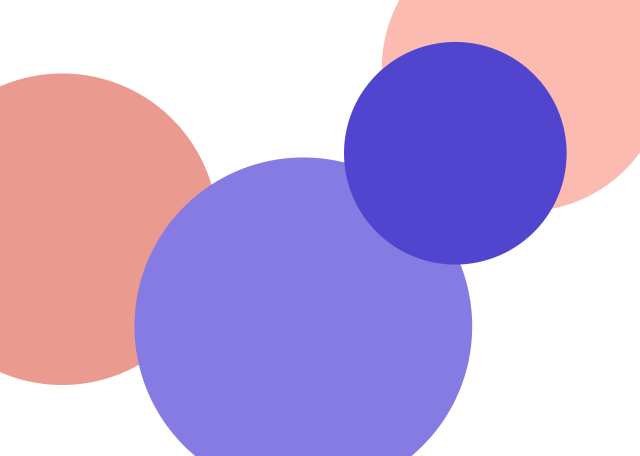
Reproduce this background procedurally as a Shadertoy shader.

```glsl
// Four flat overlapping discs on a white ground.
// Each disc is a circle distance function, painted back to front
// with an edge smoothed over about one pixel.

// Colours
const vec3 WHITE  = vec3(1.0);
const vec3 CORAL  = vec3(0.918, 0.604, 0.561);
const vec3 PINK   = vec3(0.984, 0.733, 0.694);
const vec3 VIOLET = vec3(0.522, 0.482, 0.890);
const vec3 INDIGO = vec3(0.318, 0.267, 0.812);

// Discs: centre x, centre y, radius, in units of canvas height
const vec3 CORAL_DISC  = vec3(0.1364, 0.4973, 0.3416);
const vec3 PINK_DISC   = vec3(1.1502, 0.8495, 0.3130);
const vec3 VIOLET_DISC = vec3(0.6652, 0.2844, 0.3703);
const vec3 INDIGO_DISC = vec3(0.9985, 0.6639, 0.2441);

// Signed distance to a disc, negative inside
float discDistance(vec2 p, vec3 disc) {
    return length(p - disc.xy) - disc.z;
}

// Lay one disc over the colour below it
vec3 paintDisc(vec3 below, vec2 p, vec3 disc, vec3 colour, float pixel) {
    float coverage = clamp(0.5 - discDistance(p, disc) / pixel, 0.0, 1.0);
    return mix(below, colour, coverage);
}

void mainImage(out vec4 fragColor, in vec2 fragCoord) {
    float pixel = 1.0 / iResolution.y;
    vec2 p = fragCoord * pixel;

    // Back to front
    vec3 colour = WHITE;
    colour = paintDisc(colour, p, CORAL_DISC, CORAL, pixel);
    colour = paintDisc(colour, p, PINK_DISC, PINK, pixel);
    colour = paintDisc(colour, p, VIOLET_DISC, VIOLET, pixel);
    colour = paintDisc(colour, p, INDIGO_DISC, INDIGO, pixel);

    fragColor = vec4(colour, 1.0);
}
```
